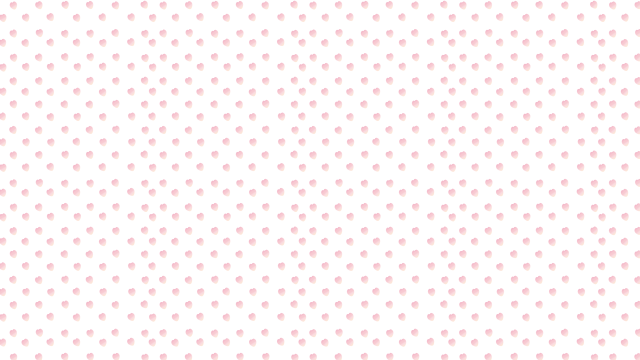
A Shadertoy shader for this pattern:

```glsl
// Small pink blossom petals scattered on white in a repeating square tile.
// Two interleaved 6 x 6 lattices with uneven spacing are folded to the nearest
// petal, which is a polar distance shape filled with a pink to cream gradient.

#define TILE_HEIGHT 0.4162  // tile side as a share of the canvas height
#define TILE_UNITS 180.0    // tile side in lattice units
#define PETAL_RADIUS 4.4
#define NOTCH_DEPTH 0.9
#define TIP_LENGTH 0.7
#define JITTER 0.6
#define TILT 0.38
#define DEEP_PINK vec3(0.955, 0.73, 0.795)
#define BODY_PINK vec3(0.97, 0.79, 0.82)
#define PALE_PINK vec3(0.98, 0.86, 0.875)
#define CREAM vec3(0.99, 0.90, 0.85)

const float COLUMNS_A[6] = float[6](16.0, 47.0, 78.0, 108.0, 139.0, 174.0);
const float ROWS_A[6] = float[6](6.0, 40.0, 69.0, 97.0, 125.0, 156.0);
const float COLUMNS_B[6] = float[6](3.0, 31.0, 61.0, 92.5, 123.5, 158.0);
const float ROWS_B[6] = float[6](21.0, 51.0, 80.5, 110.5, 140.0, 170.5);

vec2 hash2(vec2 p) {
    vec3 h = fract(vec3(p.xyx) * vec3(0.1031, 0.1030, 0.0973));
    h += dot(h, h.yzx + 33.33);
    return fract((h.xx + h.yz) * h.zy);
}

// Signed offset to the nearest line of a wrapped lattice axis, and its index
vec2 nearestLine(float x, float lines[6]) {
    vec2 best = vec2(TILE_UNITS, 0.0);
    for (int i = 0; i < 6; i++) {
        float offset = mod(x - lines[i] + 0.5 * TILE_UNITS, TILE_UNITS) - 0.5 * TILE_UNITS;
        if (abs(offset) < abs(best.x)) best = vec2(offset, float(i));
    }
    return best;
}

// Rounded petal: notch along +y, soft tip along -y
float petalDistance(vec2 p) {
    float angle = atan(abs(p.x) + 1e-5, p.y);
    float notch = NOTCH_DEPTH * exp(-pow(angle / 0.28, 2.0));
    float tip = TIP_LENGTH * exp(-pow((3.14159 - angle) / 0.55, 2.0));
    float shoulders = 0.25 * cos(2.0 * (angle - 0.6));
    return length(p) - (PETAL_RADIUS + shoulders - notch + tip);
}

// Deep pink at the notch, paler along one side, cream at the tip
vec3 petalColor(vec2 p) {
    float along = (-p.y + 0.25 * p.x) / PETAL_RADIUS;
    vec3 color = mix(DEEP_PINK, BODY_PINK, smoothstep(-0.9, -0.2, along));
    color = mix(color, PALE_PINK, smoothstep(-0.1, 0.5, along));
    return mix(color, CREAM, smoothstep(0.45, 0.95, along));
}

// Lay one lattice of petals over the ground
vec3 paintLattice(vec3 ground, vec2 p, float columns[6], float rows[6], float seed, float edge) {
    vec2 column = nearestLine(p.x, columns);
    vec2 row = nearestLine(p.y, rows);
    vec2 random = hash2(vec2(column.y, row.y) + seed);

    vec2 q = vec2(column.x, -row.x) + JITTER * (2.0 * random - 1.0);
    float tilt = TILT + 0.3 * (random.x - 0.5);
    float c = cos(tilt), s = sin(tilt);
    q = vec2(c * q.x + s * q.y, c * q.y - s * q.x);

    float coverage = 1.0 - smoothstep(-edge, edge, petalDistance(q));
    return mix(ground, petalColor(q), coverage);
}

void mainImage(out vec4 fragColor, in vec2 fragCoord) {
    // Lattice units, measured from the top left corner
    float unitsPerPixel = TILE_UNITS / (TILE_HEIGHT * iResolution.y);
    vec2 p = vec2(fragCoord.x, iResolution.y - fragCoord.y) * unitsPerPixel;
    float edge = 0.7 * unitsPerPixel;

    vec3 color = vec3(1.0);
    color = paintLattice(color, p, COLUMNS_A, ROWS_A, 3.0, edge);
    color = paintLattice(color, p, COLUMNS_B, ROWS_B, 41.0, edge);
    fragColor = vec4(color, 1.0);
}
```
